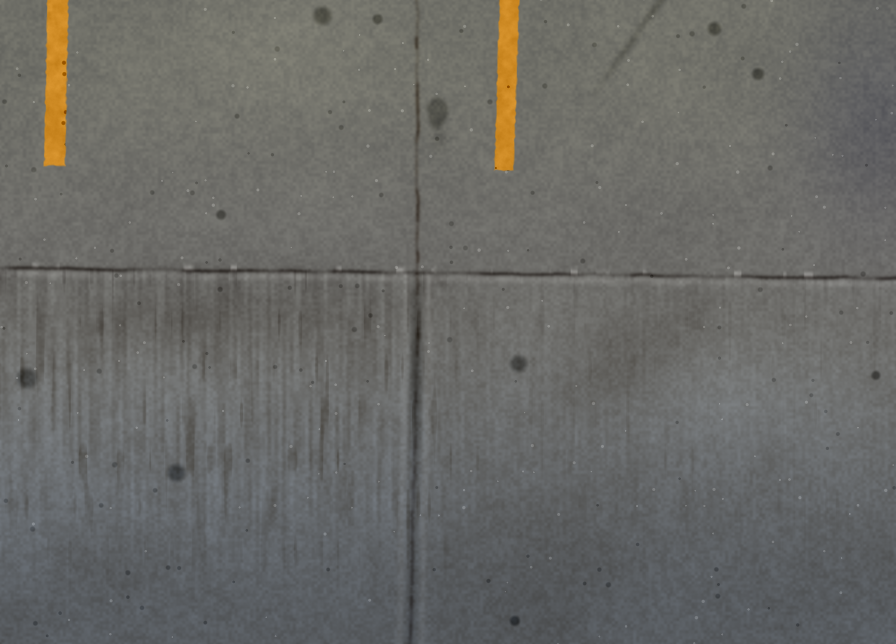
Give the GLSL for this texture, as a Shadertoy shader.

```glsl
// Weathered concrete slabs seen from above, split by two worn joints,
// with two painted bars at the top. Broad soft tints set the light,
// value noise adds grain, streaks and pits, and distances draw the marks.

const vec3 PAINT = vec3(0.83, 0.55, 0.13);
const vec3 WARM_TINT = vec3(1.0, 0.97, 0.78);
const vec3 COOL_TINT = vec3(0.80, 0.95, 1.15);

float hash(vec2 p) {
    vec3 q = fract(vec3(p.xyx) * 0.1031);
    q += dot(q, q.yzx + 33.33);
    return fract((q.x + q.y) * q.z);
}

float noise(vec2 p) {
    vec2 i = floor(p), f = fract(p);
    f = f * f * (3.0 - 2.0 * f);
    return mix(mix(hash(i), hash(i + vec2(1, 0)), f.x),
               mix(hash(i + vec2(0, 1)), hash(i + vec2(1, 1)), f.x), f.y);
}

float fbm(vec2 p) {
    float sum = 0.0, gain = 0.5;
    for (int i = 0; i < 4; i++) {
        sum += gain * noise(p);
        p = mat2(1.6, 1.2, -1.2, 1.6) * p + 7.3;
        gain *= 0.5;
    }
    return sum / 0.9375;
}

// Soft elliptical patch, 1 at its centre
float blob(vec2 p, vec2 centre, vec2 size) {
    vec2 d = (p - centre) / size;
    return exp(-dot(d, d));
}

float segment(vec2 p, vec2 a, vec2 b) {
    vec2 ab = b - a;
    return length(p - a - ab * clamp(dot(p - a, ab) / dot(ab, ab), 0.0, 1.0));
}

float ridge(float d, float width) {
    return exp(-d * d / (width * width));
}

// Painted bar from its foot upward, leaning by slope
float bar(vec2 p, vec2 foot, float slope, float halfWidth, float soft) {
    float rough = 0.0025 * (noise(p * 170.0) - 0.5);
    float side = abs(p.x - foot.x - slope * (p.y - foot.y)) - halfWidth;
    float d = max(side, foot.y - p.y) + rough;
    return 1.0 - smoothstep(-soft, soft, d);
}

// Scattered round specks; density is the share of cells that hold one
float specks(vec2 p, float scale, float density, float seed) {
    vec2 cell = floor(p * scale), f = fract(p * scale);
    vec2 centre = 0.3 + 0.4 * vec2(hash(cell + seed), hash(cell + seed + 19.7));
    float radius = 0.12 + 0.16 * hash(cell + seed + 43.1);
    float present = step(hash(cell + seed + 71.9), density);
    return present * (1.0 - smoothstep(radius * 0.4, radius, length(f - centre)));
}

// Broad light and dark areas of the slabs
float patches(vec2 p) {
    float v = 0.035 * blob(p, vec2(0.40, 0.90), vec2(0.20, 0.13));
    v += 0.025 * blob(p, vec2(1.08, 0.88), vec2(0.17, 0.15));
    v += 0.035 * blob(p, vec2(0.22, 0.37), vec2(0.28, 0.10));
    v += 0.040 * blob(p, vec2(1.15, 0.38), vec2(0.23, 0.11));
    v -= 0.070 * blob(p, vec2(1.37, 0.84), vec2(0.12, 0.20));
    v -= 0.050 * blob(p, vec2(0.33, 0.51), vec2(0.20, 0.06));
    v -= 0.035 * ridge(segment(p, vec2(0.90, 0.40), vec2(1.06, 0.51)), 0.05);
    v -= 0.040 * blob(p, vec2(0.85, 0.16), vec2(0.24, 0.12));
    v -= 0.035 * blob(p, vec2(1.34, 0.15), vec2(0.14, 0.08));
    return v - 0.045 * (1.0 - smoothstep(0.0, 0.26, p.y));
}

void mainImage(out vec4 fragColor, in vec2 fragCoord) {
    vec2 p = fragCoord / iResolution.y;
    float soft = max(0.0018, 1.0 / iResolution.y);

    // Joint positions, slightly bent and ragged
    float crossY = 0.583 - 0.0105 * p.x + 0.003 * (noise(vec2(p.x * 38.0, 2.0)) - 0.5);
    float crossX = 0.648 - 0.010 * smoothstep(0.55, 0.0, p.y)
                 + 0.003 * (noise(vec2(5.0, p.y * 45.0)) - 0.5);
    float dy = p.y - crossY, dx = p.x - crossX;
    float lower = 1.0 - smoothstep(-0.006, 0.006, dy);

    // Slab tone: warm above, cooler toward the foot
    vec2 warp = p + 0.05 * (vec2(fbm(p * 5.0), fbm(p * 5.0 + 31.0)) - 0.5);
    vec3 base = mix(vec3(0.375, 0.397, 0.422), vec3(0.425, 0.422, 0.408), smoothstep(0.0, 0.55, p.y));
    base = mix(base, vec3(0.435, 0.435, 0.405), smoothstep(0.58, 0.95, p.y));
    float tone = patches(warp) + 0.055 * (fbm(p * vec2(6.0, 9.0)) - 0.5);

    // Fine grain and brushed vertical streaks
    tone += 0.050 * (noise(p * 210.0) - 0.5) + 0.055 * (fbm(p * 75.0) - 0.5);
    float brushed = lower * smoothstep(0.02, 0.30, p.y) * mix(1.0, 0.35, smoothstep(0.62, 0.78, p.x));
    tone += 0.085 * brushed * (noise(p * vec2(170.0, 9.0)) - 0.5);
    tone -= 0.075 * brushed * smoothstep(0.72, 0.95, noise(p * vec2(120.0, 14.0) + 9.0));
    vec3 col = base + tone * mix(COOL_TINT, WARM_TINT, smoothstep(0.2, 0.9, p.y));
    col.b += 0.025 * blob(p, vec2(1.37, 0.82), vec2(0.13, 0.20));

    // Pits and pale chips
    col -= 0.10 * specks(p, 48.0, 0.04, 3.0) + 0.16 * specks(p, 13.0, 0.035, 11.0);
    col += 0.12 * specks(p + 0.3, 75.0, 0.025, 23.0);

    // Oval stain with a tail, and a faint diagonal scuff
    float stain = blob(p, vec2(0.679, 0.824), vec2(0.017, 0.024));
    stain = smoothstep(0.20, 0.65, stain + 0.25 * (noise(p * 90.0) - 0.5));
    stain += 0.45 * blob(p, vec2(0.682, 0.785), vec2(0.012, 0.018));
    col -= 0.115 * stain;
    float scuff = ridge(segment(p, vec2(0.924, 0.855), vec2(1.033, 1.01)), 0.006);
    col -= 0.10 * scuff * smoothstep(0.80, 0.98, p.y) * (0.5 + 0.7 * noise(p * 60.0));

    // Horizontal joint: dark groove, pale worn lip
    float wear = smoothstep(0.15, 0.6, noise(vec2(p.x * 26.0, 8.0)));
    col -= vec3(0.16, 0.17, 0.17) * ridge(dy, 0.0035) * (0.4 + 0.8 * wear);
    col += 0.055 * ridge(dy + 0.009, 0.006) * (0.5 + noise(p * 50.0));
    col += 0.16 * ridge(dy - 0.004, 0.005) * smoothstep(0.78, 0.92, noise(vec2(p.x * 55.0, 4.0)));

    // Vertical joint: broken groove above, broad shadow below
    float broken = smoothstep(0.2, 0.65, noise(vec2(3.0, p.y * 60.0)));
    col -= vec3(0.13, 0.15, 0.16) * ridge(dx, 0.0035) * (0.45 + 0.75 * broken) * mix(1.0, 0.55, lower);
    float shade = blob(p, vec2(0.645, 0.42), vec2(0.011, 0.13));
    col -= lower * (0.11 * shade + 0.04 * ridge(dx, 0.009));
    col += 0.035 * lower * (ridge(dx + 0.017, 0.006) + ridge(dx - 0.017, 0.006));

    // Painted bars, lightly worn
    float paint = max(bar(p, vec2(0.085, 0.743), 0.018, 0.0163, soft),
                      bar(p, vec2(0.7826, 0.7355), 0.032, 0.0150, soft));
    vec3 worn = PAINT + 0.14 * (fbm(p * 80.0) - 0.5) - 0.25 * specks(p, 55.0, 0.10, 37.0);
    col = mix(col, worn, paint * 0.95);

    fragColor = vec4(clamp(col, 0.0, 1.0), 1.0);
}
```
